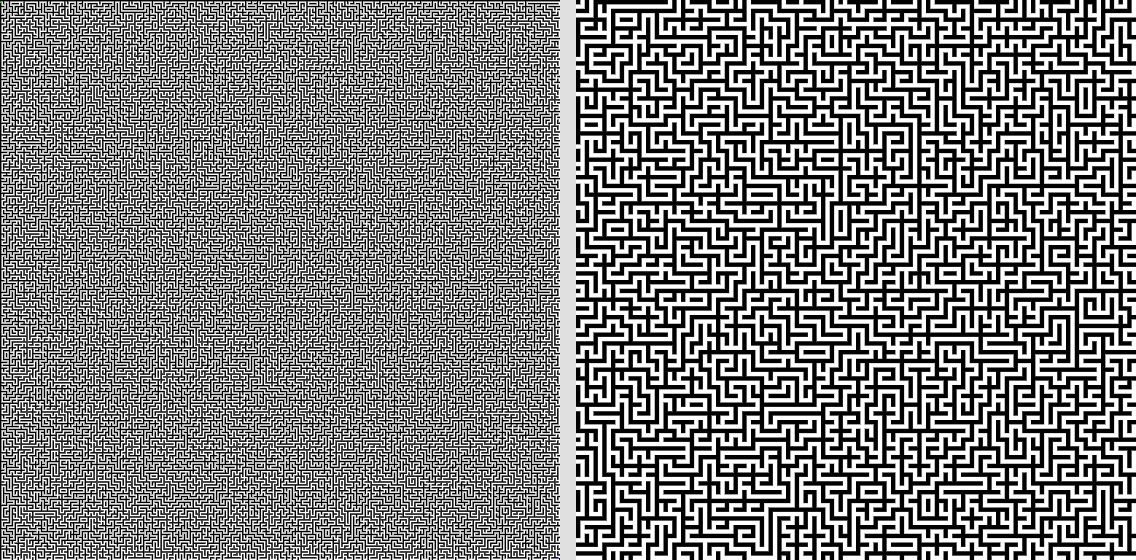
Left, the full canvas; right, a detail of the centre.
This pattern is drawn by a Shadertoy shader. Its source:

```glsl
// A dense black and white maze of winding one-cell corridors with many turns.
// Corridors start as closed 2x2 rings; random flips of parallel edge pairs join
// and bend them. Each pixel replays the flips on a small patch kept as bit rows.

const int CELLS = 192;            // maze cells along one side, even
const int FLIP_PASSES = 6;
const int REACH = 2 * FLIP_PASSES + 3;
const int PATCH = 2 * REACH + 1;  // cells along a patch, at most 31
const float FLIP_CHANCE = 0.65;
const float SPUR_CHANCE = 0.5;    // share of bends turned into dead ends
const float HALF_WIDTH = 0.25;    // half corridor width, in cells
const float EDGE_SOFTNESS = 1.0;  // width of the edge blend, in output samples
const vec3 WALL = vec3(0.0);
const vec3 CORRIDOR = vec3(1.0);
const vec3 ENTRANCE = vec3(0.0, 1.0, 0.0);
const vec3 EXIT = vec3(0.0, 0.0, 1.0);

// Bit x of row y: the edge from cell (x, y) to its right or upper neighbour.
int rightEdges[PATCH];
int upEdges[PATCH];

float hash(vec2 p, int salt) {
    return fract(sin(dot(p, vec2(12.9898, 78.233)) + float(salt) * 37.719) * 43758.5453);
}

// True where the 2x2 block starting at this coordinate lies in the maze.
bool blockFits(int i) {
    return i >= 0 && i < CELLS - 1;
}

// Random bits for the blocks of one checkerboard colour in a row.
int pickBlocks(ivec2 origin, int y, int margin, int colour, int salt, float chance) {
    int mask = 0;
    if (!blockFits(origin.y + y)) return mask;
    int first = margin + ((margin + origin.x + origin.y + y + colour) & 1);
    for (int x = first; x < PATCH - 1 - margin; x += 2) {
        ivec2 block = origin + ivec2(x, y);
        if (blockFits(block.x) && hash(vec2(block), salt) < chance) mask |= 1 << x;
    }
    return mask;
}

void startRings(ivec2 origin) {
    int evenColumns = (origin.x & 1) == 0 ? 0x55555555 : 0x2AAAAAAA;
    for (int y = 0; y < PATCH; y++) {
        rightEdges[y] = evenColumns;
        upEdges[y] = ((origin.y + y) & 1) == 0 ? 0x7FFFFFFF : 0;
    }
}

// True bits where at least two of four masks are set.
int twoOf(int a, int b, int c, int d) {
    return (a & b) | (c & d) | ((a | b) & (c | d));
}

// Turns parallel edge pairs by 90 degrees where that opens a ring or adds bends.
void flipPairs(ivec2 origin, int pass) {
    int R[PATCH] = rightEdges;
    int U[PATCH] = upEdges;
    int margin = 2 * pass + 1;
    for (int y = margin; y < PATCH - 1 - margin; y++) {
        int bottom = R[y], top = R[y + 1], left = U[y], right = left >> 1;
        int below = U[y - 1], above = U[y + 1];
        // Closed ends beside the block, and under or over it.
        int sideCap = ((bottom & top & left) << 1) | ((bottom & top) >> 1 & (left >> 2));
        int endCap = (below & (below >> 1) & R[y - 1]) | (above & (above >> 1) & R[y + 2]);
        // Pairs with two or more corners that run straight on.
        int straightV = twoOf(below, below >> 1, above, above >> 1);
        int straightH = twoOf(bottom << 1, bottom >> 1, top << 1, top >> 1);
        int flipV = left & right & ~bottom & ~top & ~endCap & (sideCap | straightV);
        int flipH = bottom & top & ~left & ~right & ~sideCap & (endCap | straightH);
        int pick = pickBlocks(origin, y, margin, (pass + 1) & 1, pass, FLIP_CHANCE);
        int flip = (flipV | flipH) & pick;
        rightEdges[y] ^= flip;
        rightEdges[y + 1] ^= flip;
        upEdges[y] ^= flip | (flip << 1);
    }
}

// Closes the mouth of some U bends and cuts a side: one junction, one dead end.
void addSpurs(ivec2 origin) {
    int margin = REACH - 3;
    for (int y = margin; y < PATCH - 1 - margin; y++) {
        int pick = pickBlocks(origin, y, margin, 0, 30, SPUR_CHANCE);
        int bottom = rightEdges[y], top = rightEdges[y + 1];
        int left = upEdges[y], right = left >> 1;
        int noTop = pick & bottom & ~top & left & right;
        int noBottom = pick & ~bottom & top & left & right;
        int noLeft = pick & bottom & top & ~left & right;
        int noRight = pick & bottom & top & left & ~right;
        rightEdges[y] ^= noBottom | noLeft;
        rightEdges[y + 1] ^= noTop | noRight;
        upEdges[y] ^= noTop | noLeft | ((noBottom | noRight) << 1);
    }
}

// Opens leftover rings into hooks joined to the cell above or to the right.
void openRings(ivec2 origin) {
    int margin = REACH - 2;
    for (int y = margin; y < PATCH - 1 - margin; y++) {
        int ring = rightEdges[y] & rightEdges[y + 1] & upEdges[y] & (upEdges[y] >> 1);
        for (int x = margin; x < PATCH - 1 - margin; x++) {
            ivec2 block = origin + ivec2(x, y);
            if ((ring >> x & 1) == 0 || !blockFits(block.x) || !blockFits(block.y)) continue;
            int bit = 1 << x;
            if (blockFits(block.y + 1) && hash(vec2(block), 20) < 0.5) {
                rightEdges[y + 1] ^= bit;
                upEdges[y + 1] |= bit;
            } else if (blockFits(block.x + 1)) {
                upEdges[y] ^= bit << 1;
                rightEdges[y] |= bit << 1;
            }
        }
    }
}

void mainImage(out vec4 fragColor, in vec2 fragCoord) {
    // The left and upper outer walls take half a cell each.
    vec2 p = fragCoord / iResolution.xy * float(CELLS) + vec2(-0.25, 0.25);
    ivec2 cell = ivec2(floor(p)), origin = cell - REACH;
    startRings(origin);
    for (int pass = 0; pass < FLIP_PASSES; pass++) flipPairs(origin, pass);
    addSpurs(origin);
    openRings(origin);

    // Corridor: a square core, plus an arm through each open side.
    vec2 q = fract(p) - 0.5, a = abs(q);
    int sideBit = q.x > 0.0 ? REACH : REACH - 1;
    int sideRow = q.y > 0.0 ? REACH : REACH - 1;
    float d = max(a.x, a.y);
    if ((rightEdges[REACH] >> sideBit & 1) == 1) d = min(d, a.y);
    if ((upEdges[sideRow] >> REACH & 1) == 1) d = min(d, a.x);
    float blend = EDGE_SOFTNESS * float(CELLS) / iResolution.y;
    vec3 colour = mix(WALL, CORRIDOR, clamp(0.5 + (HALF_WIDTH - d) / blend, 0.0, 1.0));

    // Tiny gates in opposite corners.
    float gate = clamp(0.5 + (HALF_WIDTH - a.y) / blend, 0.0, 1.0);
    if (cell.y == CELLS - 1 && p.x < 0.25) colour = mix(WALL, ENTRANCE, gate);
    if (cell == ivec2(CELLS - 1, 0) && q.x > 0.0) colour = mix(WALL, EXIT, gate);
    fragColor = vec4(colour, 1.0);
}
```
